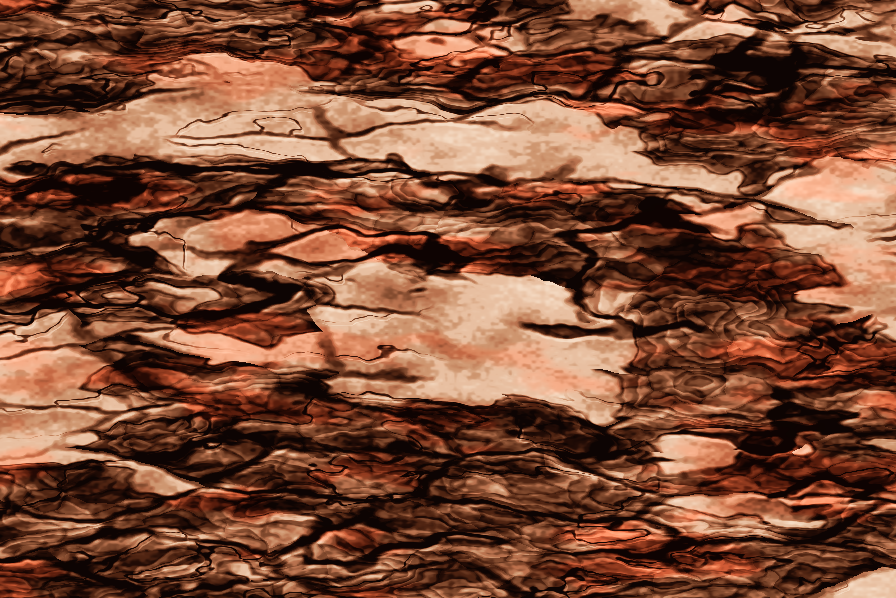
Reproduce this texture procedurally as a WebGL 2 fragment shader.

```glsl
#version 300 es
precision highp float;

uniform vec2 u_resolution;
out vec4 fragColor;

float hash(vec2 p) {
  vec3 q = fract(p.xyx * 0.1031);
  q += dot(q, q.yzx + 33.33);
  return fract((q.x + q.y) * q.z);
}

float noise(vec2 p) {
  vec2 i = floor(p), f = fract(p);
  f = f * f * (3.0 - 2.0 * f);
  return mix(mix(hash(i), hash(i + vec2(1, 0)), f.x),
             mix(hash(i + vec2(0, 1)), hash(i + vec2(1, 1)), f.x), f.y);
}

// Octaves grow less stretched as they get finer
float fbm(vec2 p) {
  float sum = 0.0, amp = 0.533;
  for (int i = 0; i < 4; i++) {
    sum += amp * noise(p);
    p = p * vec2(2.2, 1.9) + vec2(17.3, 9.1);
    amp *= 0.5;
  }
  return sum;
}

// Angular cells: x = random value of the cell, y = distance to its border
vec2 flakes(vec2 p) {
  vec2 cell = floor(p);
  float near = 9.0, second = 9.0, id = 0.0;
  for (int y = -1; y <= 1; y++)
  for (int x = -1; x <= 1; x++) {
    vec2 c = cell + vec2(x, y);
    float d = length(c + vec2(hash(c), hash(c + 71.7)) - p);
    if (d < near) {
      second = near;
      near = d;
      id = hash(c + 31.4);
    } else {
      second = min(second, d);
    }
  }
  return vec2(id, second - near);
}

float line(float value, float width) {
  return 1.0 - smoothstep(0.25 * width, width, abs(value - 0.5));
}

// x = height, y = tone, z = plate cover
vec3 bark(vec2 p) {
  // Wavy, ragged grain
  p.y += 0.07 * (noise(p * vec2(1.6, 2.6) + 4.0) - 0.5);
  p += vec2(0.09, 0.035) * (vec2(fbm(p * vec2(6, 17)), fbm(p * vec2(9, 21) + 40.0)) - 0.5);

  // Pale plates lying on the rough layers
  vec2 slab = flakes(p * vec2(3.2, 13));
  float body = fbm(p * vec2(2.5, 10.5) + 6.0) + 0.2 * (slab.x - 0.5);
  float plate = smoothstep(-0.012, 0.012, body - 0.525);

  // Fibres, chips and stacked layer rims
  float fibre = fbm(p * vec2(8, 38) + 11.0);
  vec2 chip = flakes(p * vec2(13, 44) + 5.0);
  float layer = fract(body * 15.0 + 0.6 * fibre);
  layer *= 1.0 - smoothstep(0.8, 1.0, layer);

  // Hairline cracks and deep crevices
  float gate = smoothstep(0.35, 0.65, noise(p * vec2(5, 12) + 50.0));
  float hair = line(fbm(p * vec2(5, 17) + 3.0), 0.016) * gate;
  hair = max(hair, (1.0 - smoothstep(0.02, 0.13, slab.y)) * gate);
  float crevice = line(fbm(p * vec2(1.7, 8) + 20.0), 0.028)
                * smoothstep(0.3, 0.55, noise(p * vec2(3, 7) + 80.0));
  float chipGap = (1.0 - smoothstep(0.03, 0.2, chip.y)) * (1.0 - plate);

  float rough = 0.39 + 1.25 * (fibre - 0.5) + 0.26 * (chip.x - 0.5) + 0.3 * (layer - 0.4);
  float smoothTone = 0.84 + 0.75 * (fbm(p * vec2(9, 20) + 33.0) - 0.5) + 0.25 * (fibre - 0.5);
  float tone = mix(rough, smoothTone, plate);
  tone -= 0.45 * hair + 0.6 * crevice + 0.16 * chipGap;

  float height = 0.3 * plate + fibre * mix(0.8, 0.25, plate)
               + 0.14 * layer * (1.0 - plate) - 0.25 * hair - 0.4 * crevice;
  return vec3(height, tone, plate);
}

vec3 ramp(float t) {
  vec3 c = mix(vec3(0.05, 0.015, 0.01), vec3(0.13, 0.045, 0.022), smoothstep(-0.15, 0.07, t));
  c = mix(c, vec3(0.31, 0.14, 0.07), smoothstep(0.07, 0.25, t));
  c = mix(c, vec3(0.51, 0.29, 0.18), smoothstep(0.25, 0.48, t));
  c = mix(c, vec3(0.73, 0.45, 0.31), smoothstep(0.48, 0.65, t));
  c = mix(c, vec3(0.81, 0.59, 0.44), smoothstep(0.65, 0.79, t));
  c = mix(c, vec3(0.91, 0.75, 0.63), smoothstep(0.79, 0.93, t));
  return mix(c, vec3(0.96, 0.86, 0.77), smoothstep(0.95, 1.2, t));
}

void main() {
  vec2 p = gl_FragCoord.xy / u_resolution.y + 2.0;
  vec3 here = bark(p);

  // Light from above, with fine grain
  float slope = here.x - bark(p + vec2(-0.003, 0.006)).x;
  float grain = noise(p * vec2(130, 190)) - 0.5;
  float tone = here.y + 0.75 * slope + 0.17 * grain;
  vec3 color = ramp(tone);

  // Rust stains, stronger between the plates
  float rust = smoothstep(0.52, 0.68, fbm(p * vec2(5, 19) + 60.0));
  color *= mix(vec3(1), vec3(1.15, 0.76, 0.62), rust * mix(0.85, 0.4, here.z));

  fragColor = vec4(clamp(color, 0.0, 1.0), 1.0);
}
```
